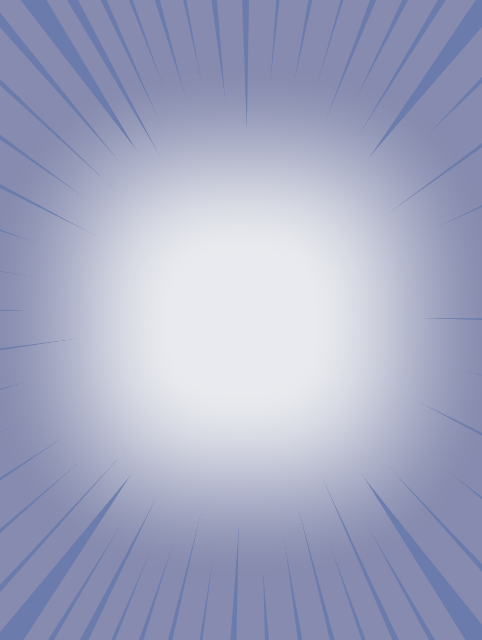
Reproduce this background procedurally as a Shadertoy shader.

```glsl
// A pale rounded glow on a dusky violet field, ringed by blue speed streaks.
// The glow is a superellipse falloff; the streaks are thin wedges placed in a
// loop, with harmonics warping their angles and a hash varying their lengths.

const float TAU = 6.2831853;
const float STREAK_COUNT = 52.0;
const vec3 FIELD = vec3(0.525, 0.545, 0.685);
const vec3 GLOW = vec3(0.913, 0.919, 0.936);
const vec3 STREAK = vec3(0.415, 0.485, 0.675);

float hash(float n) {
    return fract(sin(n * 12.9898 + 4.1) * 43758.5);
}

// Radius measured in a rounded-square norm
float superRadius(vec2 p, float power) {
    vec2 q = pow(abs(p) + 1e-5, vec2(power));
    return pow(q.x + q.y, 1.0 / power);
}

// Even spacing warped so that streaks gather near the vertical axis
float streakAngle(float index) {
    float u = TAU * index / STREAK_COUNT;
    float degrees = -1.05 + 7.3 * sin(u) + 12.0 * sin(2.0 * u)
                  + 3.0 * sin(4.0 * u) * (1.0 + cos(u));
    return u + radians(degrees);
}

// Coverage of a wedge that starts at tip and widens outward
float wedge(vec2 p, float angle, float tip, float slope, float pixel) {
    vec2 dir = vec2(cos(angle), sin(angle));
    float along = dot(p, dir);
    float across = abs(dir.x * p.y - dir.y * p.x);
    float d = across - slope * (along - tip);
    return clamp(0.5 - d / pixel, 0.0, 1.0);
}

float streaks(vec2 p, float pixel) {
    float cover = 0.0;
    for (float i = 0.0; i < STREAK_COUNT; i++) {
        // Every fourteenth streak is bold and reaches further inward
        float bold = step(abs(mod(i, 14.0) - 5.0), 0.5);
        float tip = 0.352 - 0.026 * cos(TAU * 0.4 * i)
                  + 0.11 * (hash(i) - 0.5);
        tip = mix(tip, 0.315, bold);
        float slope = mix(mix(0.015, 0.03, hash(i + 71.0)), 0.06, bold);
        cover = max(cover, wedge(p, streakAngle(i), tip, slope, pixel));
    }
    return cover;
}

void mainImage(out vec4 fragColor, in vec2 fragCoord) {
    float pixel = 1.0 / iResolution.y;
    vec2 glowPos = (fragCoord - vec2(0.502, 0.497) * iResolution.xy) * pixel;
    vec2 rayPos = (fragCoord - vec2(0.516, 0.508) * iResolution.xy) * pixel;

    // Soft central light
    float light = 1.0 - smoothstep(0.1, 0.41, superRadius(glowPos, 2.6));
    vec3 color = mix(FIELD, GLOW, light);

    // Radial streaks
    color = mix(color, STREAK, 0.95 * streaks(rayPos, pixel));
    fragColor = vec4(color, 1.0);
}
```
